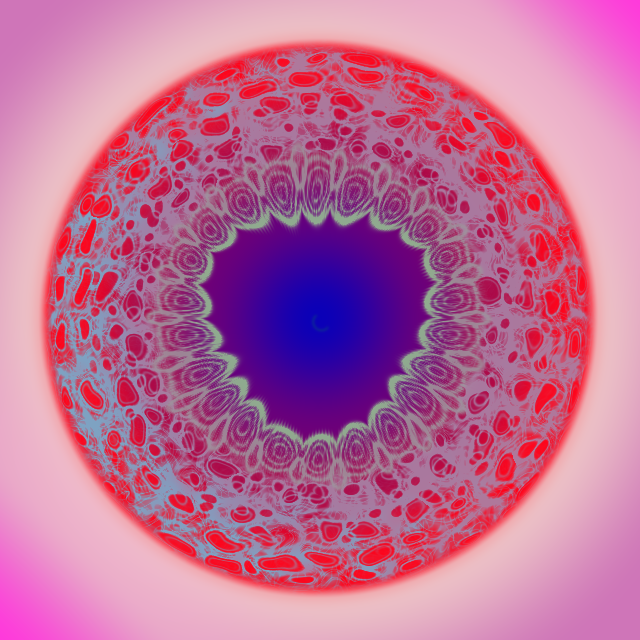
Give the GLSL for this background, as a WebGL 1 fragment shader.

```glsl
precision highp float;
// A glowing red cellular disc with a ring of pale petals around a blue core.

uniform vec2 u_resolution;

#define CENTER vec2(-0.0025, 0.003)
#define DISC_RADIUS 0.431
#define HOLE_RADIUS 0.164
#define HOLE_WOBBLE 0.019
#define PETAL_COUNT 22.0
#define PETAL_END 0.256
#define CELL_COUNT 30.0
#define BEAD_COUNT 46.0
#define CELL_WARP 0.45
#define VEIN_STRENGTH 1.0

const float TAU = 6.2831853;

vec2 hash2(vec2 p) {
  p = vec2(dot(p, vec2(127.1, 311.7)), dot(p, vec2(269.5, 183.3)));
  return fract(sin(p) * 43758.5);
}

float gradientNoise(vec2 p) {
  vec2 i = floor(p), f = fract(p);
  vec2 w = f * f * f * (f * (f * 6.0 - 15.0) + 10.0);
  vec2 e = vec2(0.0, 1.0);
  float a = dot(hash2(i) * 2.0 - 1.0, f);
  float b = dot(hash2(i + e.yx) * 2.0 - 1.0, f - e.yx);
  float c = dot(hash2(i + e) * 2.0 - 1.0, f - e);
  float d = dot(hash2(i + 1.0) * 2.0 - 1.0, f - 1.0);
  return mix(mix(a, b, w.x), mix(c, d, w.x), w.y);
}

// Soft line of the given width around x = 0.
float line(float x, float width) {
  return exp(-x * x / (width * width));
}

// Nearest distance, second distance and random id; wraps after count columns.
vec3 cells(vec2 p, float count) {
  vec2 base = floor(p);
  vec3 best = vec3(8.0, 8.0, 0.0);
  for (int j = -1; j <= 1; j++) {
    for (int i = -1; i <= 1; i++) {
      vec2 cell = base + vec2(float(i), float(j));
      vec2 h = hash2(vec2(mod(cell.x, count), cell.y));
      float d = length(cell + 0.15 + 0.7 * h - p);
      if (d < best.x) best = vec3(d, best.x, h.x);
      else best.y = min(best.y, d);
    }
  }
  return best;
}

vec3 backdrop(vec2 p, float r) {
  vec3 peach = vec3(0.93, 0.77, 0.78);
  vec3 mauve = vec3(0.81, 0.46, 0.72);
  vec3 magenta = vec3(1.0, 0.22, 0.86);
  vec3 color = mix(peach, mauve, smoothstep(0.42, 0.65, r));
  float diagonal = abs(p.x + p.y) * 0.7071;
  color = mix(color, vec3(0.95, 0.7, 0.81), 0.6 * smoothstep(0.3, 0.52, diagonal));
  color = mix(color, magenta, smoothstep(0.51, 0.72, diagonal));
  return mix(color, vec3(0.95, 0.6, 0.62), 0.6 * line(r - DISC_RADIUS, 0.016));
}

// Base tint by radius: blue core, purple, crimson, then red.
vec3 discTint(float r) {
  vec3 color = mix(vec3(0.04, 0.0, 0.72), vec3(0.43, 0.0, 0.47), smoothstep(0.0, 0.19, r));
  color = mix(color, vec3(0.67, 0.03, 0.28), smoothstep(0.17, 0.27, r));
  return mix(color, vec3(1.0, 0.01, 0.1), smoothstep(0.27, 0.39, r));
}

// Ringed cells, squeezed towards the rim like the surface of a ball.
vec3 cellLayer(vec3 color, vec2 p, float r, float angle) {
  float turn = angle / TAU;
  float height = 13.0 * r + 2.5 * asin(min(r / DISC_RADIUS, 1.0));
  vec2 warp = vec2(gradientNoise(p * 22.0), gradientNoise(p * 22.0 + 31.0));
  vec3 c = cells(vec2(turn * CELL_COUNT, height) + CELL_WARP * warp, CELL_COUNT);
  float size = 0.2 + 0.18 * c.z;
  float rings = line(c.x - size, 0.04) + 0.7 * line(c.x - size * 0.6, 0.03) * step(0.4, c.z);
  float vein = 1.0 - smoothstep(0.0, 0.3, c.y - c.x);

  // Small beads fill the band next to the petals.
  vec3 bead = cells(vec2(turn * BEAD_COUNT, 1.5 * height + 4.0) + CELL_WARP * warp.yx, BEAD_COUNT);
  float beadZone = step(0.35, bead.z) * (1.0 - smoothstep(0.33, 0.4, r));
  float beadCore = (1.0 - smoothstep(0.16, 0.26, bead.x)) * beadZone;
  rings += 1.1 * line(bead.x - 0.29, 0.055) * beadZone;

  float flow = gradientNoise(p * 26.0 + 2.0 * warp);
  float strands = line(flow, 0.04) + 0.9 * line(gradientNoise(p * 52.0 + 2.5 * warp), 0.055);
  strands += 0.7 * line(gradientNoise(p * 85.0 + 4.0 * warp.yx), 0.08);
  float ripples = (0.5 + 0.5 * sin(c.x * 48.0 + 18.0 * flow)) * smoothstep(-0.15, 0.2, warp.y);
  float clouds = smoothstep(-0.3, 0.25, gradientNoise(p * 15.0 + 9.0) + 0.5 * flow);
  float haze = clouds * mix(0.5, 0.34, smoothstep(0.3, 0.41, r));
  float outside = smoothstep(size * 0.75, size, c.x);
  float amount = mix(0.12, 1.0, outside) * (0.5 * vein + 0.36 * strands + haze + 0.3 * ripples);
  amount = amount * (1.0 - 0.85 * beadCore) + 0.6 * rings;
  amount *= VEIN_STRENGTH * smoothstep(0.225, 0.28, r);
  amount *= 1.0 - 0.9 * smoothstep(0.405, DISC_RADIUS, r);
  float cool = smoothstep(-0.12, 0.4, dot(p, vec2(-0.85, -0.4)) + 0.5 * warp.x);
  cool *= smoothstep(0.25, 0.37, r);
  vec3 veinColor = mix(vec3(0.66, 0.51, 0.65), vec3(0.45, 0.69, 0.82), cool);
  return mix(color, veinColor, clamp(amount, 0.0, 0.92));
}

// Nested loops whose scalloped inner ends bound the three-sided hole.
vec3 petalLayer(vec3 color, vec2 p, float r, float angle, out float hole) {
  float u = angle / TAU * PETAL_COUNT + 0.35 * gradientNoise(p * 9.0);
  float x = fract(u) - 0.5;
  float between = fract(u + 0.5) - 0.5;
  float id = hash2(vec2(mod(floor(u), PETAL_COUNT), 7.0)).x;
  float start = HOLE_RADIUS + HOLE_WOBBLE * sin(3.0 * angle);
  start += 0.012 * gradientNoise(p * 14.0 + 5.0);
  float t = (r - start) / (PETAL_END + 0.012 * gradientNoise(p * 11.0) - start);
  float s = t - 0.3 * (1.0 - sqrt(1.0 - 3.8 * x * x));
  hole = 1.0 - smoothstep(-0.05, 0.03, s);
  float q = length(vec2(2.1 * x, 2.0 * s - 1.0)) + 0.12 * gradientNoise(p * 45.0);
  float slim = length(vec2(between / 0.16, (t - 0.83) / 0.27));
  float grain = 0.75 + 1.1 * gradientNoise(vec2(x * 18.0 + id * 50.0, t * 4.0));
  float loops = line(q - 0.9, 0.085) + 0.8 * line(q - 0.6, 0.06) + 0.7 * line(q - 0.3, 0.06);
  float streaks = 0.3 * line(gradientNoise(vec2(x * 22.0 + id * 90.0, t * 3.0)), 0.1);
  float fade = smoothstep(-0.05, 0.05, s) * (1.0 - smoothstep(0.9, 1.2, t));
  float rim = line(s - 0.06, 0.075);
  float hairs = (0.5 + 0.5 * sin(angle * 220.0)) * line(s + 0.04, 0.06);
  hairs *= smoothstep(0.0, 0.35, gradientNoise(p * 8.0 + 3.0));
  float amount = fade * (0.8 * loops * grain + streaks + 0.12) + 0.7 * rim + 0.3 * hairs;
  amount += 0.75 * line(slim - 1.0, 0.22);
  vec3 petalColor = mix(vec3(0.58, 0.74, 0.57), vec3(0.62, 0.57, 0.61), smoothstep(0.05, 0.7, t));
  return mix(color, petalColor, clamp(amount, 0.0, 0.9));
}

void main() {
  vec2 p = (gl_FragCoord.xy - 0.5 * u_resolution) / min(u_resolution.x, u_resolution.y) - CENTER;
  float r = length(p), angle = atan(p.y, p.x), hole;
  vec3 disc = cellLayer(discTint(r), p, r, angle);
  disc = petalLayer(disc, p, r, angle, hole);

  // Faint broken arc at the heart of the core.
  vec2 heart = p - vec2(0.005, -0.006);
  float arc = line(length(heart) - 0.013, 0.003) * smoothstep(0.008, -0.004, heart.x + heart.y);
  disc = mix(disc, vec3(0.05, 0.2, 0.55), 0.5 * arc * hole);
  float inside = 1.0 - smoothstep(DISC_RADIUS - 0.014, DISC_RADIUS + 0.008, r);
  gl_FragColor = vec4(mix(backdrop(p, r), disc, inside), 1.0);
}
```
